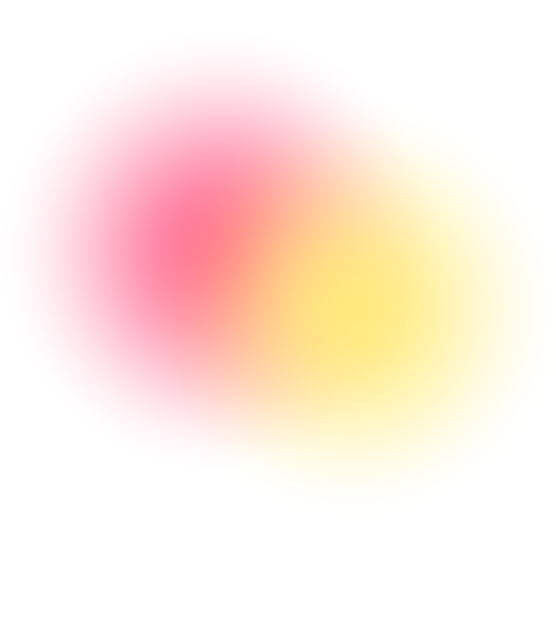
This background is drawn by a WebGL 1 fragment shader. Its source:

```glsl
precision highp float;
// Two soft overlapping glows, rose and lemon, on a white background.

uniform vec2 u_resolution;

// Places and radii are in units of the canvas height.
#define ROSE_CENTER vec2(0.345, 0.608)
#define ROSE_RADIUS 0.354
#define ROSE_STRENGTH 1.0
#define ROSE_COLOR vec3(1.0, 0.42, 0.58)
#define LEMON_CENTER vec2(0.550, 0.518)
#define LEMON_RADIUS 0.338
#define LEMON_STRENGTH 0.92
#define LEMON_COLOR vec3(1.0, 0.92, 0.46)
#define PAPER_COLOR vec3(1.0)

// Blurred disc: full at the center, fading smoothly to zero at the radius.
float softDisc(vec2 point, vec2 center, float radius) {
  return 1.0 - smoothstep(0.0, radius, distance(point, center));
}

void main() {
  vec2 point = gl_FragCoord.xy / u_resolution.y;

  float rose = ROSE_STRENGTH * softDisc(point, ROSE_CENTER, ROSE_RADIUS);
  float lemon = LEMON_STRENGTH * softDisc(point, LEMON_CENTER, LEMON_RADIUS);

  // Lemon lies over rose, so their overlap turns orange.
  vec3 color = mix(PAPER_COLOR, ROSE_COLOR, rose);
  color = mix(color, LEMON_COLOR, lemon);

  gl_FragColor = vec4(color, 1.0);
}
```
